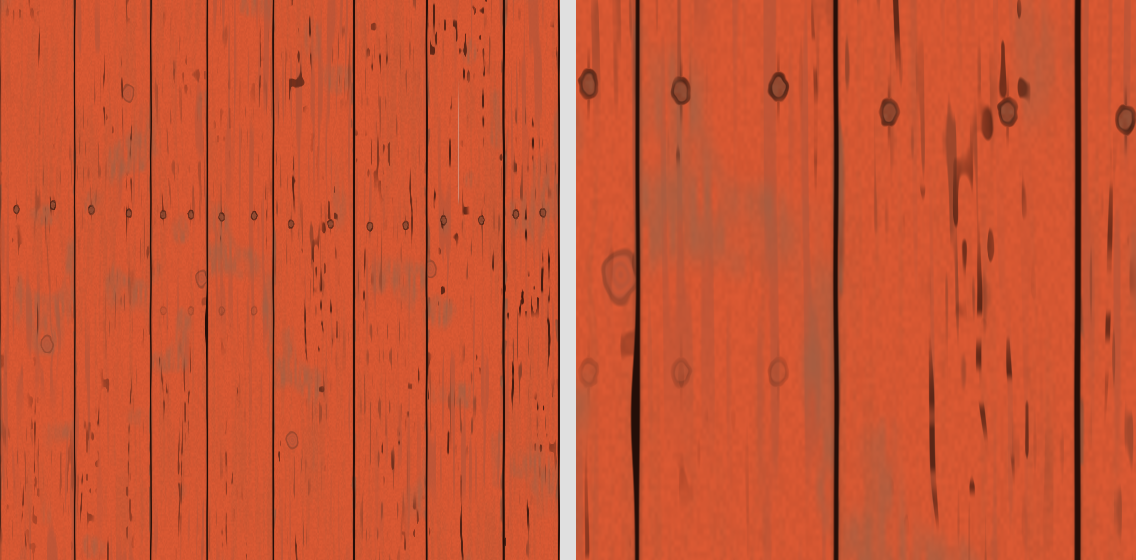
Left, the full canvas; right, a detail of the centre.
Reproduce this texture procedurally as a three.js fragment shader.

```glsl
// Eight upright wooden planks in worn orange-red paint, with nails, knots and cracks.
varying vec2 vUv;

const vec3 PAINT = vec3(0.84, 0.34, 0.195);
const vec3 FADED = vec3(0.79, 0.34, 0.20);
const vec3 DUSTY = vec3(0.71, 0.33, 0.22);
const vec3 BROWN = vec3(0.53, 0.25, 0.16);
const vec3 BARE = vec3(0.58, 0.39, 0.29);
const vec3 DARK = vec3(0.20, 0.08, 0.045);
const float PLANKS = 8.0;
const float SOFT = 0.001;

float hash(vec2 p) {
  vec3 h = fract(vec3(p.xyx) * 0.1031);
  h += dot(h, h.yzx + 33.33);
  return fract((h.x + h.y) * h.z);
}

float noise(vec2 p) {
  vec2 i = floor(p), f = fract(p);
  f = f * f * (3.0 - 2.0 * f);
  return mix(mix(hash(i), hash(i + vec2(1.0, 0.0)), f.x),
             mix(hash(i + vec2(0.0, 1.0)), hash(i + 1.0), f.x), f.y);
}

// Value number i out of the eight held in a and b.
float pick(float i, vec4 a, vec4 b) {
  vec4 mask = 1.0 - step(0.5, abs(vec4(0.0, 1.0, 2.0, 3.0) - mod(i, 4.0)));
  return dot(mask, i < 3.5 ? a : b);
}

float seamX(float i) {
  return i > 7.5 ? 0.998 : pick(i, vec4(0.0, 0.1335, 0.2695, 0.370), vec4(0.488, 0.632, 0.762, 0.8995));
}

float seamWidth(float i) {
  return i > 7.5 ? 0.0012 : pick(i, vec4(0.0003, 0.0008, 0.0009, 0.0009), vec4(0.0011, 0.0015, 0.0013, 0.0016));
}

float seamMask(vec2 p, float i) {
  float gap = i == 3.0 ? 0.0015 * exp(-pow((p.y - 0.42) / 0.04, 2.0)) : 0.0;
  float x = seamX(i) - gap + 0.001 * (noise(vec2(i * 9.0, p.y * 14.0)) - 0.5);
  float w = seamWidth(i) + gap;
  return 1.0 - smoothstep(w - SOFT * 0.5, w + SOFT, abs(p.x - x));
}

// Thin, broken cracks scattered along one plank.
float cracks(vec2 p, float id, float left, float right, float wear) {
  float sum = 0.0;
  for (int k = 0; k < 9; k++) {
    vec2 seed = vec2(float(k) * 3.0 + 1.0, id * 17.0 + 5.0);
    float size = hash(seed + 50.0);
    float halfLen = mix(0.012, 0.14, size * size);
    float dy = p.y - hash(seed + 100.0);
    float lean = (hash(seed + 150.0) - 0.5) * 0.05 - (id == 4.0 ? 0.04 : 0.0);
    float x = mix(left, right, 0.08 + 0.84 * hash(seed)) + dy * lean
            + 0.004 * (noise(vec2(p.y * 18.0, seed.x + id)) - 0.5);
    float taper = 1.0 - smoothstep(0.3, 1.0, abs(dy) / halfLen);
    float broken = smoothstep(0.2, 0.6, noise(vec2(seed.x + id * 5.0, p.y * 55.0)));
    float w = 0.0009 * taper * (0.5 + wear);
    sum = max(sum, (1.0 - smoothstep(w, w + SOFT, abs(p.x - x))) * taper * broken);
  }
  return sum * (0.3 + 0.6 * wear);
}

vec3 addNail(vec3 col, vec2 p, vec2 c, float strength) {
  vec2 d = (p - c) / vec2(0.0052, 0.0078);
  float r = length(d) + 0.25 * (noise(p * 260.0) - 0.5);
  float head = 1.0 - smoothstep(0.8, 1.1, r);
  float rim = (1.0 - smoothstep(0.1, 0.32, abs(r - 0.95))) * (0.45 + 0.55 * noise(c * 90.0 + d));
  float split = (1.0 - smoothstep(0.05, 0.25, abs(d.x))) * (1.0 - smoothstep(1.0, 3.2, abs(d.y)));
  col = mix(col, mix(BROWN, BARE, 0.45 * noise(p * 400.0)), head * strength);
  return mix(col, DARK, max(rim * 0.8, split * 0.35 * (1.0 - head)) * strength);
}

void main() {
  vec2 p = vUv;
  float id = 0.0;
  for (int i = 1; i < 8; i++) id += step(seamX(float(i)), p.x);
  float left = seamX(id), right = seamX(id + 1.0);
  float wear = pick(id, vec4(0.35, 0.45, 0.3, 0.2), vec4(0.7, 0.55, 0.85, 1.0));

  // One knot on some planks; the grain bends around it.
  float knotY = pick(id, vec4(0.385, 0.833, 0.503, -1.0), vec4(0.213, -1.0, 0.52, -1.0));
  float knotX = pick(id, vec4(0.63, 0.70, 0.90, 0.5), vec4(0.235, 0.5, 0.05, 0.5));
  vec2 toKnot = p - vec2(mix(left, right, knotX), knotY);
  float knot = length(toKnot / vec2(0.010, 0.015)) + 0.3 * (noise(p * 120.0) - 0.5);
  vec2 q = p + vec2(id * 3.7, id * 1.9);
  q.x += 0.010 * noise(q * vec2(7.0, 3.0)) - 0.5 * toKnot.x * exp(-0.3 * knot * knot);

  // Paint, fine grain and dusty streaks.
  float grain = 0.5 * noise(q * vec2(280.0, 9.0)) + 0.3 * noise(q * vec2(90.0, 4.0)) + 0.2 * noise(q * vec2(420.0, 160.0));
  float cloud = noise(q * vec2(14.0, 5.0));
  vec3 col = mix(FADED, PAINT, smoothstep(0.25, 0.55, grain * 0.7 + cloud * 0.3));
  col *= 0.97 + 0.06 * noise(q * vec2(500.0, 300.0));
  col = mix(col, DUSTY, 0.7 * smoothstep(0.62, 0.82, noise(q * vec2(210.0, 7.0))) * smoothstep(0.35, 0.8, cloud));
  float smudge = smoothstep(0.72, 0.9, noise(q * vec2(22.0, 13.0) + 31.0)) * noise(q * vec2(240.0, 40.0));
  col = mix(col, BARE, smudge * 0.6);

  // Rings of the knot.
  float rings = 0.5 + 0.5 * sin(knot * 16.0);
  col = mix(col, DUSTY, (1.0 - smoothstep(0.8, 1.1, knot)) * (0.4 + 0.4 * rings));
  col = mix(col, BROWN, 0.6 * (1.0 - smoothstep(0.04, 0.2, abs(knot - 1.0))));

  // Open pores, cracks and chipped flecks.
  float pores = smoothstep(0.74, 0.92, noise(q * vec2(300.0, 22.0) + 7.0)) * smoothstep(0.45, 0.8, noise(q * vec2(24.0, 6.0) + 11.0));
  col = mix(col, BROWN, pores * (0.3 + 0.6 * wear));
  float chips = smoothstep(0.76, 0.86, noise(q * vec2(190.0, 42.0))) * smoothstep(0.66, 0.86, noise(q * vec2(30.0, 9.0) + 3.0));
  col = mix(col, DARK, chips * wear * 0.85);
  col = mix(col, DARK, cracks(p, id, left, right, wear));

  // Bare wood along the plank edges.
  float edge = min(abs(p.x - left), abs(p.x - right));
  float reach = 0.008 * wear * smoothstep(0.45, 0.85, noise(vec2(id * 7.0 + step(0.5, (p.x - left) / (right - left)) * 3.0, p.y * 9.0)));
  float peel = (1.0 - smoothstep(reach * 0.6, reach + SOFT, edge)) * smoothstep(0.35, 0.6, noise(p * vec2(150.0, 50.0)));
  col = mix(col, mix(BROWN, BARE, noise(p * vec2(300.0, 60.0))), peel * 0.8);

  // Two nails per plank, and a faint painted-over pair on the middle ones.
  float nailY = pick(id, vec4(0.630, 0.622, 0.614, 0.613), vec4(0.599, 0.598, 0.604, 0.618));
  for (int k = 0; k < 2; k++) {
    float side = float(k);
    vec2 c = vec2(mix(left, right, 0.22 + 0.49 * side), nailY + 0.008 * (hash(vec2(id, side)) - 0.5));
    col = addNail(col, p, c, 0.9);
    col = addNail(col, p, vec2(c.x, 0.445), 0.25 * step(abs(id - 2.5), 0.6));
  }

  // Pale scratch, then the dark gaps with soft shade beside them.
  float scratch = (1.0 - smoothstep(0.0004, 0.0016, abs(p.x - 0.819))) * smoothstep(0.63, 0.65, p.y) * (1.0 - smoothstep(0.78, 0.87, p.y));
  col = mix(col, vec3(0.85, 0.62, 0.54), scratch * 0.7);
  col = mix(col, BROWN, 0.4 * (1.0 - smoothstep(0.001, 0.004, edge)));
  col = mix(col, DARK * 0.7, max(seamMask(p, id), seamMask(p, id + 1.0)));
  gl_FragColor = vec4(col, 1.0);
}
```
